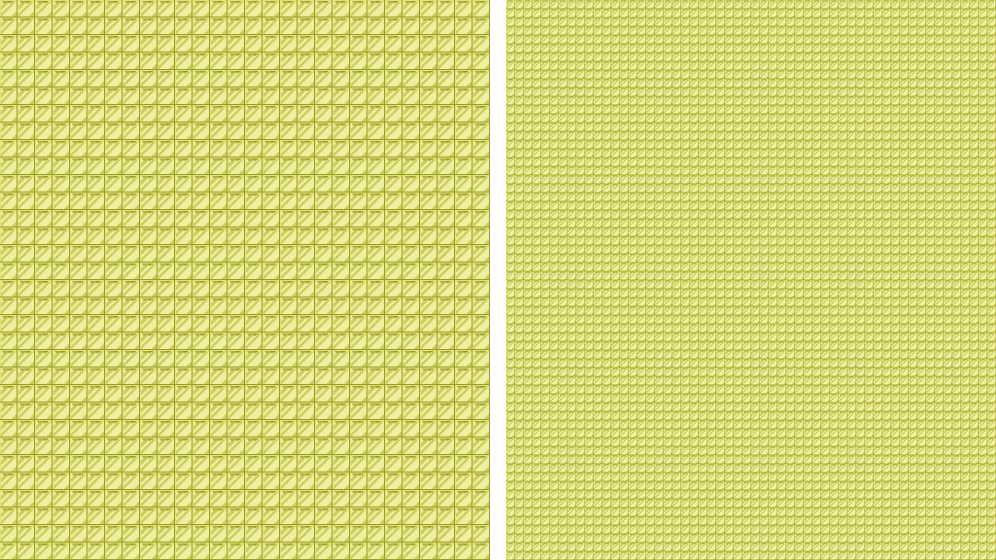
Left, the tile; right, the same tile 2 across and 2 down.
This pattern is drawn by a WebGL 2 fragment shader. Its source:

```glsl
#version 300 es
precision highp float;
// Glazed yellow tiles, 28 across and 32 down, each built on a 16 x 16 cell grid.
// Bevelled rims, stepped diagonal bands and short dashes are chosen per cell;
// averaging samples over the pixel footprint smooths the edges at any size.

uniform vec2 u_resolution;
out vec4 fragColor;

const vec2 REPEATS = vec2(28.0, 32.0);
const float CELLS = 16.0;
const int SAMPLES = 4;

const vec3 GLAZE = vec3(0.93, 0.94, 0.62);
const vec3 BAND = vec3(0.80, 0.80, 0.38);
const vec3 RIM_LIGHT = vec3(0.89, 0.89, 0.46);
const vec3 RIM_DARK = vec3(0.61, 0.61, 0.17);
const vec3 DASH = vec3(0.69, 0.69, 0.27);

// 1 when the whole-number cell index lies in first..last
float span(float index, float first, float last) {
  return step(first - 0.5, index) * step(index, last + 0.5);
}

// Horizontal run of cells in one row
float run(vec2 cell, float row, float first, float last) {
  return span(cell.y, row, row) * span(cell.x, first, last);
}

// Rising bands, indexed by distance from the upper left corner
float bands(vec2 cell) {
  float diagonal = cell.x + cell.y;
  return max(span(diagonal, 6.0, 9.0),
             max(span(diagonal, 13.0, 15.0), span(diagonal, 25.0, 28.0)));
}

// Cell coordinates count right and down from the tile's upper left corner
vec3 tileColor(vec2 cell) {
  float last = CELLS - 1.0;
  vec3 color = mix(GLAZE, BAND, bands(cell));

  // Broken shadow below the upper rim
  float dashes = max(run(cell, 1.0, 2.0, 6.0),
                     max(run(cell, 2.0, 3.0, 5.0), run(cell, 2.0, 8.0, 9.0)));
  color = mix(color, DASH, dashes);
  color = mix(color, RIM_DARK, run(cell, 1.0, 7.0, 11.0));
  color = mix(color, RIM_LIGHT, run(cell, 1.0, 12.0, 14.0));

  // Bevel: light above and left, dark below and right
  float lightRim = max(span(cell.x, 0.0, 0.0), span(cell.y, 0.0, 0.0));
  float darkRim = max(span(cell.x, last, last), span(cell.y, last, last));
  color = mix(color, RIM_LIGHT, lightRim);
  return mix(color, RIM_DARK, darkRim);
}

// Repeating pattern at a canvas position from 0 to 1
vec3 pattern(vec2 uv) {
  vec2 local = fract(uv * REPEATS);
  local.y = 1.0 - local.y;
  return tileColor(min(floor(local * CELLS), CELLS - 1.0));
}

void main() {
  vec3 sum = vec3(0.0);
  for (int y = 0; y < SAMPLES; y++) {
    for (int x = 0; x < SAMPLES; x++) {
      vec2 offset = (vec2(x, y) + 0.5) / float(SAMPLES) - 0.5;
      sum += pattern((gl_FragCoord.xy + offset) / u_resolution);
    }
  }
  fragColor = vec4(sum / float(SAMPLES * SAMPLES), 1.0);
}
```
